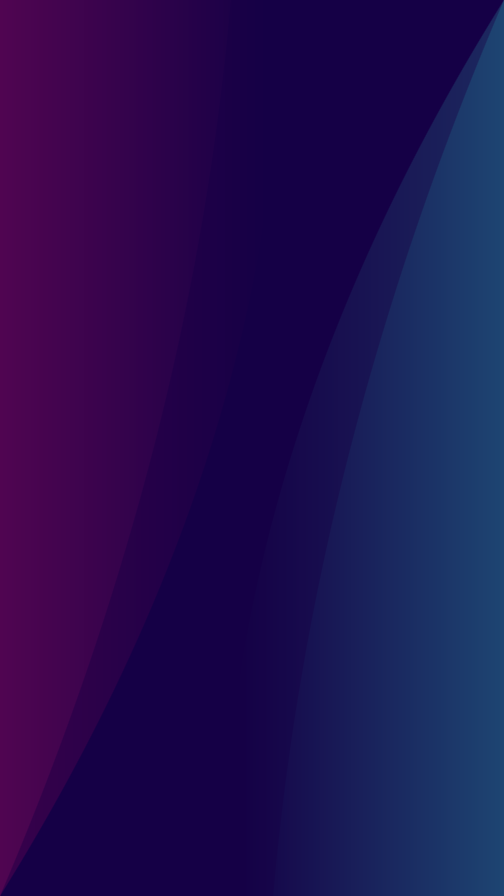
Reproduce this background procedurally as a WebGL 2 fragment shader.

```glsl
#version 300 es
precision highp float;
// Two pairs of curved, translucent sheets, magenta left and blue right, on deep indigo.

uniform vec2 u_resolution;
out vec4 fragColor;

// Coverage right of a parabola that starts in the upper right corner.
float sheet(vec2 p, float slope, float bend) {
    float t = 1.0 - p.y;
    float d = p.x - (1.0 - slope * t + bend * t * t);
    return clamp(d / fwidth(d) + 0.5, 0.0, 1.0);
}

// Lays a wide faint sheet and a narrow vivid one, both fading toward the centre.
vec3 paintSide(vec3 base, vec2 p, vec3 faint, vec3 vivid) {
    float fade = clamp((p.x - 0.47) / 0.53, 0.0, 1.0);
    vec3 color = mix(base, mix(base, faint, fade), sheet(p, 1.11, 0.55));
    return mix(color, mix(base, vivid, fade), sheet(p, 0.761, 0.303));
}

void main() {
    vec2 uv = gl_FragCoord.xy / u_resolution;
    vec3 color = vec3(0.082, 0.0, 0.273);

    // Blue side, then the magenta side turned by half a circle.
    color = paintSide(color, uv, vec3(0.11, 0.16, 0.375), vec3(0.115, 0.27, 0.447));
    color = paintSide(color, 1.0 - uv, vec3(0.22, 0.004, 0.295), vec3(0.314, 0.02, 0.318));

    fragColor = vec4(color, 1.0);
}
```
